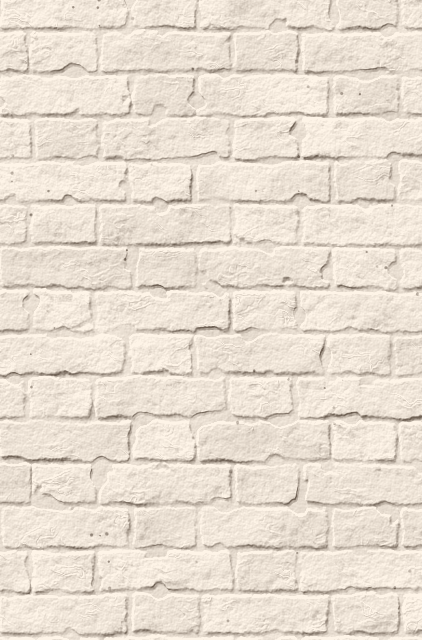
A WebGL 2 fragment shader for this texture:

```glsl
#version 300 es
precision highp float;

#define COURSES 14.81                      // brick courses per canvas height
#define PERIOD 4.637                       // stretcher + header, in courses
#define STRETCHER 3.09
#define HALF_JOINT 0.050
#define BRICK_RISE 0.27
#define RELIEF_GAIN 3.0
#define SHADOW_GAIN 1.5
#define LIGHT_DIR vec2(-0.47, 0.88)
#define FACE_TONE 0.91
#define PAINT_LIGHT vec3(0.97, 0.93, 0.88)
#define PAINT_SHADE vec3(0.59, 0.54, 0.49)

uniform vec2 u_resolution;
out vec4 fragColor;

vec2 hash2(vec2 p) {
  vec3 a = fract(p.xyx * vec3(0.1031, 0.1030, 0.0973));
  a += dot(a, a.yzx + 33.33);
  return fract((a.xx + a.yz) * a.zy);
}

float corner(vec2 cell, vec2 offset, vec2 f) {
  return dot(hash2(cell + offset + 100.0) * 2.0 - 1.0, f - offset);
}

float gradientNoise(vec2 p) {
  vec2 i = floor(p), f = p - i;
  vec2 u = f * f * f * (f * (f * 6.0 - 15.0) + 10.0);
  return mix(mix(corner(i, vec2(0, 0), f), corner(i, vec2(1, 0), f), u.x),
             mix(corner(i, vec2(0, 1), f), corner(i, vec2(1, 1), f), u.x), u.y);
}

float jointShift(float row, float index) {
  return 0.12 * (hash2(vec2(index + 20.0, row * 3.0 + 7.0)).x - 0.5);
}

// x: depth inside the nearest brick outline, y: random tone of that brick
vec2 flemishBond(vec2 q) {
  float row = floor(q.y);
  float start = -0.087 + 2.36 * mod(row, 2.0) + 0.16 * (hash2(vec2(row, 5.0)).y - 0.5);
  float k = floor((q.x - start) / PERIOD);
  float x = q.x - start - k * PERIOD;
  vec3 joints = vec3(0.0, STRETCHER, PERIOD);
  for (int j = 0; j < 3; j++) joints[j] += jointShift(row, 2.0 * k + float(j));

  vec3 gap = abs(x - joints);
  float y = fract(q.y);
  vec2 inset = vec2(min(gap.x, min(gap.y, gap.z)), min(y, 1.0 - y)) - HALF_JOINT;
  float radius = 0.08;
  float depth = min(inset.x, inset.y);
  if (depth < radius) depth = radius - length(max(radius - inset, 0.0));

  float index = 2.0 * k + dot(step(joints, vec3(x)), vec3(1.0));
  return vec2(depth, hash2(vec2(index + 30.0, row + 11.0)).x - 0.5);
}

// x: height of the painted surface, y: brick face coverage, z: brick tone
vec3 wall(vec2 q) {
  // Uneven laying, chipped outlines and a few larger bites
  vec2 bent = q + vec2(0.06 * gradientNoise(q * 1.3 + 9.0),
                       0.10 * gradientNoise(q * vec2(0.7, 0.4) + 3.0));
  vec2 brick = flemishBond(bent);
  float ragged = gradientNoise(q * 7.0 + 4.0);
  float chips = 0.10 * gradientNoise(q * 2.3) + 0.035 * ragged
              + 0.03 * gradientNoise(q * 14.0)
              - 0.16 * smoothstep(0.15, 0.40, gradientNoise(q * 1.5 + 31.0));
  float face = smoothstep(-0.025, 0.055, brick.x + chips);
  float rise = BRICK_RISE * (0.85 + 1.3 * gradientNoise(q * 0.9 + 17.0));

  // Lumps of several sizes, down to a fine grain
  float lumps = 0.19 * gradientNoise(q * 2.0 + 40.0) + 0.11 * gradientNoise(q * 5.0)
              + 0.075 * gradientNoise(q * 11.0) + 0.050 * gradientNoise(q * 20.0);

  // Ragged flakes and short creases along the courses, in patches
  float bend = 1.1 * gradientNoise(q * 2.1 + 60.0) + 0.35 * ragged;
  float layer = gradientNoise(q * vec2(1.7, 3.8) + bend) + 0.08 * gradientNoise(q * 12.0 + 8.0);
  float patches = smoothstep(-0.15, 0.30, gradientNoise(q * 1.1 + brick.y * 8.0));
  float flakes = 0.08 * smoothstep(-0.02, 0.08, layer);
  float creases = 0.06 * (1.0 - smoothstep(0.0, 0.10, abs(layer - 0.22)));

  float height = rise * face + lumps * mix(0.75, 1.0, face)
               + (flakes - creases) * patches * face;
  return vec3(height, face, brick.y);
}

// Rare small holes, gathered in clusters
float pits(vec2 q) {
  vec2 cell = floor(q * 5.0);
  vec2 place = hash2(cell + 51.0), kind = hash2(cell + 87.0);
  float gap = length(fract(q * 5.0) - 0.3 - 0.4 * place);
  float size = mix(0.14, 0.30, kind.y);
  float cluster = smoothstep(0.08, 0.25, gradientNoise(q * 0.6 + 23.0));
  return step(0.95, kind.x) * cluster * (1.0 - smoothstep(size * 0.3, size, gap));
}

void main() {
  vec2 q = gl_FragCoord.xy / u_resolution.y * COURSES - vec2(0.0, 0.116);
  vec3 here = wall(q);
  float slope = here.x - wall(q + LIGHT_DIR * 0.032).x;
  float overhang = max(wall(q + LIGHT_DIR * 0.095).x - here.x - 0.02, 0.0);

  // Light from the upper left, with shadows of varying depth under the bricks
  float depth = max(1.0 + 1.6 * gradientNoise(q * vec2(1.1, 1.7) + 47.0), 0.3);
  float tone = FACE_TONE + RELIEF_GAIN * slope - SHADOW_GAIN * depth * overhang;
  tone -= 0.07 * (1.0 - here.y);
  tone += 0.10 * here.z * here.y + 0.13 * gradientNoise(q * 0.6 + 71.0);
  tone -= 0.85 * pits(q);

  fragColor = vec4(mix(PAINT_SHADE, PAINT_LIGHT, clamp(tone, -0.4, 1.07)), 1.0);
}
```
